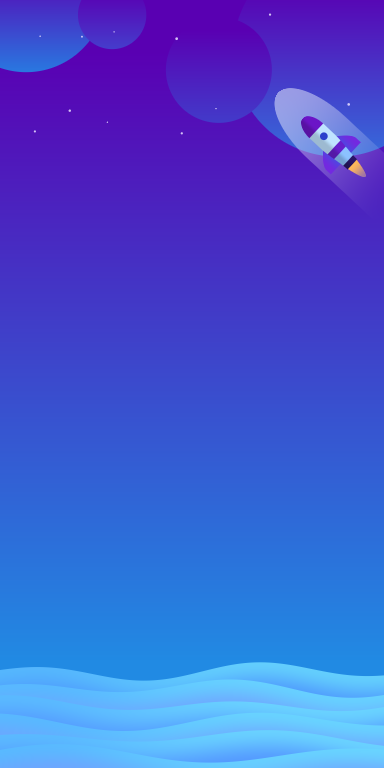
Write a Shadertoy shader that draws this background.

```glsl
// Coverage of a signed distance given in canvas widths
float cover(float d) {
    return clamp(0.5 - d * iResolution.x, 0.0, 1.0);
}

vec2 hash2(vec2 p) {
    return fract(sin(vec2(dot(p, vec2(127.1, 311.7)), dot(p, vec2(269.5, 183.3)))) * 43758.5);
}

// Disc shaded from violet at height top to its own tint at the lower rim
vec3 planet(vec3 base, vec2 p, vec2 centre, float radius, float top, vec3 tint) {
    float shade = clamp((top - p.y) / (top - centre.y + radius), 0.0, 1.0);
    vec3 violet = vec3(0.35, 0.0, 0.70);
    return mix(base, mix(violet, tint, shade), cover(length(p - centre) - radius));
}

// One star at most in each cell
float stars(vec2 p) {
    vec2 cell = floor(p * 8.0);
    vec2 rnd = hash2(cell);
    vec2 centre = (cell + 0.15 + 0.7 * rnd) / 8.0;
    float radius = 0.0015 + 0.002 * hash2(cell + 7.0).x;
    float lit = step(0.55, hash2(cell + 3.0).y) * step(1.62, p.y);
    return lit * cover(length(p - centre) - radius);
}

// q.x runs from the halo tip to the flame, in hundredths of the width
vec3 rocket(vec3 col, vec2 q) {
    float side = abs(q.y);

    // Halo and fading trail
    float rise = 1.0 - clamp(q.x / 17.0, 0.0, 1.0);
    float halo = abs(q.y + 0.5) - 7.3 * sqrt(1.0 - rise * rise);
    float fade = 0.55 * (1.0 - smoothstep(0.0, 43.0, q.x));
    col = mix(col, vec3(0.88, 0.90, 0.98), fade * cover(halo * 0.01) * step(0.0, q.x));

    // Flame
    float flame = max(side - 1.7 * sqrt(clamp((31.5 - q.x) / 5.0, 0.0, 1.0)), 26.0 - q.x);
    vec3 fire = mix(vec3(1.0, 0.72, 0.35), vec3(0.62, 0.45, 0.65), smoothstep(27.0, 31.5, q.x));
    col = mix(col, fire, cover(max(flame, q.x - 31.5) * 0.01));

    // Fins
    float fins = max(side - 5.7 * smoothstep(15.0, 23.0, q.x), q.x - 24.5);
    vec3 finCol = mix(vec3(0.28, 0.30, 0.88), vec3(0.45, 0.16, 0.88), smoothstep(1.0, 5.0, side));
    col = mix(col, finCol, cover(max(fins, 15.0 - q.x) * 0.01));

    // Hull with its bands
    float nose = clamp((14.0 - q.x) / 4.8, 0.0, 1.0);
    float halfWidth = 2.6 * sqrt(1.0 - nose * nose) - 0.8 * smoothstep(18.0, 27.0, q.x);
    vec3 hull = mix(vec3(0.42, 0.08, 0.78), vec3(0.75, 0.89, 1.0), cover((14.0 - q.x) * 0.01));
    hull = mix(hull, vec3(0.40, 0.12, 0.80), cover((20.3 - q.x) * 0.01));
    hull = mix(hull, vec3(0.55, 0.76, 1.0), cover((22.4 - q.x) * 0.01));
    hull = mix(hull, vec3(0.16, 0.08, 0.40), cover((25.3 - q.x) * 0.01));
    hull *= 1.0 - 0.18 * smoothstep(-0.5, 1.0, q.y);
    hull = mix(hull, vec3(0.17, 0.25, 0.80), cover((length(q - vec2(16.4, -0.3)) - 1.0) * 0.01));
    float body = max(max(side - halfWidth, q.x - 26.8), 9.2 - q.x);
    return mix(col, hull, cover(body * 0.01));
}

// Overlapping swells, drawn from back to front
vec3 sea(vec3 col, vec2 p) {
    for (int i = 0; i < 6; i++) {
        float n = float(i);
        float crest = 0.2513 - 0.043 * n
            + 0.017 * cos((11.5 - 0.6 * n) * p.x - 1.34 - 5.21 * n - 0.21 * n * n)
            - 0.009 * cos(6.0 * p.x - 1.57 + 2.0 * n);
        float depth = crest - p.y;
        vec3 low = mix(vec3(0.32, 0.60, 1.0), vec3(0.45, 0.64, 1.0), mod(n, 2.0));
        vec3 high = mix(vec3(0.35, 0.73, 1.0), vec3(0.41, 0.83, 1.0), smoothstep(0.1, 0.7, p.x));
        vec3 water = mix(high, low, smoothstep(0.0, 0.085, depth));
        col = mix(col, water, 0.92 * cover(-depth));
    }
    return col;
}

void mainImage(out vec4 fragColor, in vec2 fragCoord) {
    vec2 p = fragCoord / iResolution.x;
    p.y *= 2.0 * iResolution.x / iResolution.y;

    // Sky
    float fall = clamp((1.86 - p.y) / 1.58, 0.0, 1.0);
    vec3 col = mix(vec3(0.35, 0.0, 0.70), vec3(0.13, 0.54, 0.89), fall);

    // Planets
    col = planet(col, p, vec2(0.068, 2.02), 0.208, 2.08, vec3(0.16, 0.47, 0.88));
    col = planet(col, p, vec2(0.292, 1.961), 0.089, 2.02, vec3(0.27, 0.24, 0.80));
    col = planet(col, p, vec2(0.88, 1.865), 0.273, 2.03, vec3(0.21, 0.42, 0.86));
    col = planet(col, p, vec2(0.570, 1.818), 0.138, 1.92, vec3(0.26, 0.23, 0.79));
    col = mix(col, vec3(0.92, 0.88, 1.0), 0.85 * stars(p));

    // Rocket axes: along the hull and across it
    vec2 r = (p - vec2(0.721, 1.755)) * 100.0;
    col = rocket(col, vec2(dot(r, vec2(0.73, -0.68)), dot(r, vec2(-0.68, -0.73))));

    fragColor = vec4(sea(col, p), 1.0);
}
```
